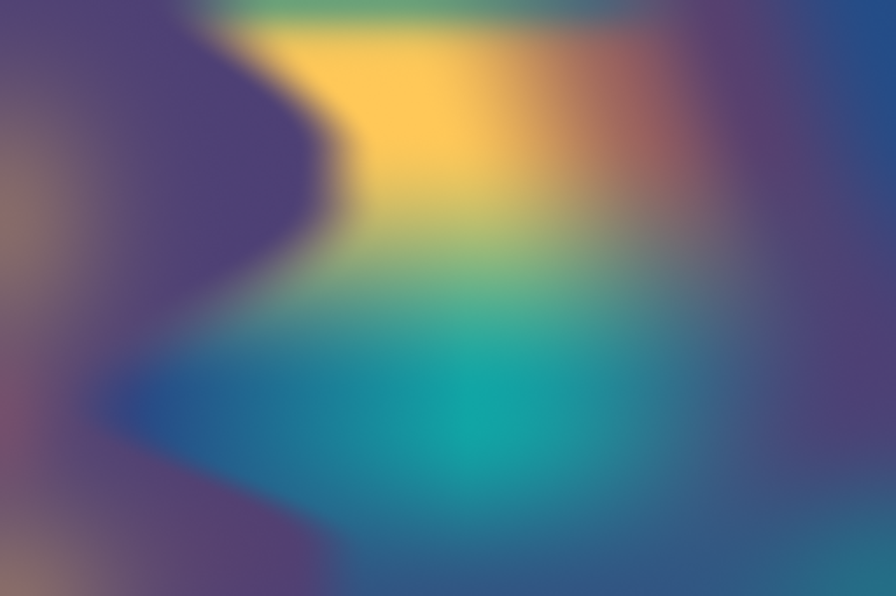
Give the GLSL for this background, as a Shadertoy shader.

```glsl
// A soft mesh gradient: a gold band above a teal pool, bounded by a purple
// fold on the left and fading to plum and blue on the right.
// Colour ramps are blended through smooth masks, with Gaussian glows on top.

#define SPAN vec2(1.506, 1.0)   // extent of the working plane
#define FOLD_SOFTNESS 0.069     // least half width of the fold's edge
#define FOLD_SPREAD 0.069       // extra softness at mid height
#define GOLD_SLANT 0.35         // lean of the upper colour bands
#define TOP_TINT 0.78           // strength of the teal upper rim
#define GRAIN 0.004             // dither against banding

const vec3 PURPLE = vec3(0.303, 0.250, 0.458);
const vec3 PLUM   = vec3(0.340, 0.250, 0.435);
const vec3 GOLD   = vec3(1.000, 0.784, 0.345);
const vec3 CLAY   = vec3(0.590, 0.370, 0.370);
const vec3 BLUE   = vec3(0.140, 0.300, 0.530);
const vec3 TEAL   = vec3(0.065, 0.647, 0.647);
const vec3 NAVY   = vec3(0.160, 0.275, 0.520);
const vec3 SLATE  = vec3(0.195, 0.330, 0.510);
const vec3 TAN    = vec3(0.540, 0.430, 0.410);
const vec3 MAUVE  = vec3(0.470, 0.295, 0.420);

float hash(vec2 p) {
    return fract(sin(dot(p, vec2(12.9898, 78.233))) * 43758.5453);
}

// Gaussian spot with separate horizontal and vertical radii
float glow(vec2 p, vec2 center, vec2 radius) {
    vec2 d = (p - center) / radius;
    return exp(-dot(d, d));
}

// One below a, zero above b
float fall(float a, float b, float v) {
    return 1.0 - smoothstep(a, b, v);
}

// Slanted bands: gold, clay, plum, blue, under a teal rim
vec3 upperBand(vec2 p) {
    float x = p.x + GOLD_SLANT * (p.y - 0.794);
    vec3 col = mix(GOLD, CLAY, smoothstep(0.725, 1.118, x));
    col = mix(col, PLUM, smoothstep(1.059, 1.275, x));
    col = mix(col, BLUE, smoothstep(1.255, 1.549, x));
    float rim = exp(-pow((1.0 - p.y) / 0.055, 2.0));
    rim *= TOP_TINT * fall(0.98, 1.22, p.x);
    vec3 rimColor = mix(vec3(0.25, 0.59, 0.51), SLATE, smoothstep(0.65, 1.2, p.x));
    return mix(col, rimColor, rim);
}

// Teal pool: navy to its left, purple to its right, slate beneath
vec3 lowerPool(vec2 p) {
    vec3 col = mix(NAVY, TEAL, clamp((p.x - 0.216) / 0.569, 0.0, 1.0));
    float x = p.x - 0.15 * (p.y - 0.314);
    col = mix(col, PURPLE, smoothstep(0.784, 1.451, x));
    col = mix(col, SLATE, fall(-0.02, 0.294, p.y));
    return mix(col, vec3(0.13, 0.45, 0.53),
               0.85 * glow(p, vec2(1.506, 0.0), vec2(0.22, 0.18)));
}

// Purple ground with warm light along the left border
vec3 leftFold(vec2 p) {
    vec3 col = PURPLE;
    col = mix(col, MAUVE, 0.8 * glow(p, vec2(0.0, 0.30), vec2(0.09, 0.16)));
    col = mix(col, PLUM, 0.7 * glow(p, vec2(0.36, 0.08), vec2(0.20, 0.14)));
    col = mix(col, TAN, 0.95 * glow(p, vec2(0.0, 0.63), vec2(0.185, 0.23)));
    return mix(col, TAN, glow(p, vec2(0.0, -0.02), vec2(0.22, 0.19)));
}

// Zero on the fold, one beyond its winding edge
float foldMask(vec2 p) {
    float edge = 0.363 + 0.206 * fall(0.745, 1.0, p.y)
                       - 0.383 * fall(0.314, 0.667, p.y)
                       + 0.373 * fall(0.078, 0.314, p.y);
    float soft = FOLD_SOFTNESS
               + FOLD_SPREAD * exp(-pow((p.y - 0.47) / 0.137, 2.0))
               + 0.043 * exp(-pow((p.y - 1.0) / 0.108, 2.0));
    return smoothstep(edge - soft, edge + soft, p.x);
}

void mainImage(out vec4 fragColor, in vec2 fragCoord) {
    vec2 p = fragCoord / iResolution.xy * SPAN;

    // Join the two halves, then lay them behind the fold
    vec3 col = mix(lowerPool(p), upperBand(p), smoothstep(0.333, 0.784, p.y));
    col = mix(leftFold(p), col, foldMask(p));

    col += GRAIN * (hash(floor(p * 340.0)) - 0.5);
    fragColor = vec4(clamp(col, 0.0, 1.0), 1.0);
}
```
